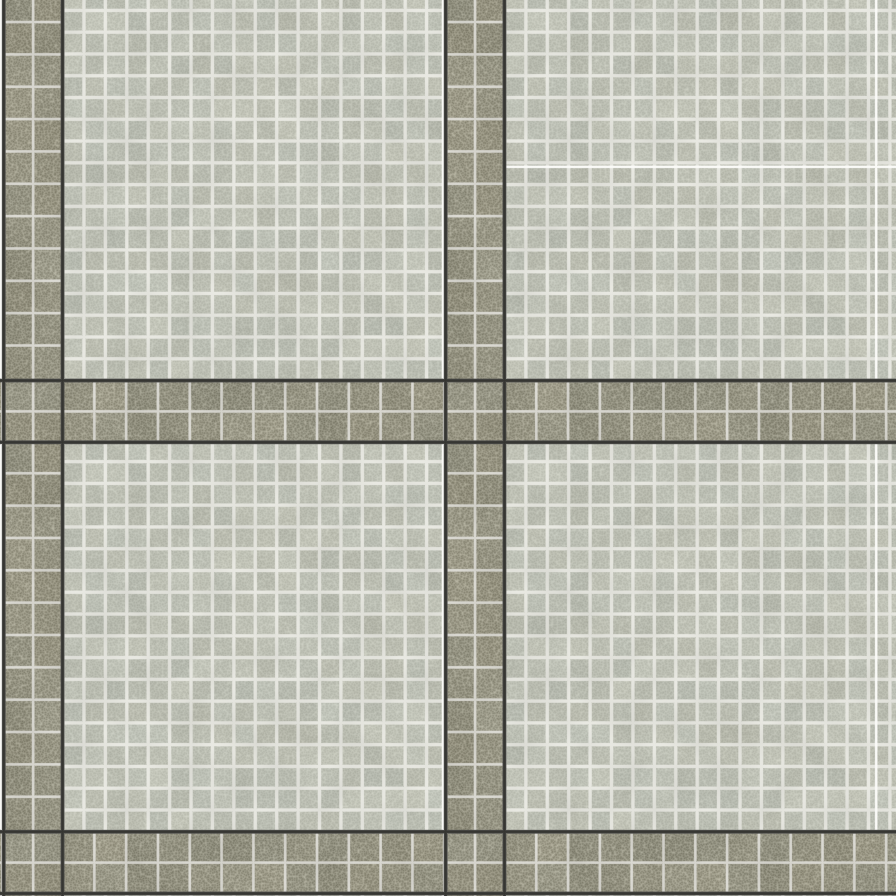
Write a Shadertoy shader that draws this pattern.

```glsl
// Layout, in fractions of the canvas
const vec2 ORIGIN = vec2(0.0042, 0.0028);
const vec2 PERIOD = vec2(0.4932, 0.5036);
const vec2 BAND = vec2(0.0656, 0.0689);
const vec2 LAST_CELL = vec2(1.0);
const vec2 PANEL_PITCH = vec2(0.0239, 0.0243);
const vec2 BAND_PITCH = vec2(0.0355, 0.0361);
const vec2 BAND_SHIFT = vec2(0.0, 0.003);
const vec2 SEAM = vec2(0.4805, 0.3074);
const float EDGE_INSET = 0.0030;

// Half widths of the lines
const float FRAME_HALF = 0.0021;
const float FRAME_CORE_HALF = 0.0012;
const float PANEL_GROUT_HALF = 0.0019;
const float BAND_GROUT_HALF = 0.0015;
const float SEAM_HALF = 0.0014;
const float SOFTNESS = 0.0009;

// Colours
const vec3 PANEL_TILE = vec3(0.735, 0.746, 0.700);
const vec3 PANEL_GROUT = vec3(0.895, 0.895, 0.870);
const vec3 BAND_TILE = vec3(0.595, 0.587, 0.518);
const vec3 BAND_GROUT = vec3(0.850, 0.845, 0.820);
const vec3 FRAME = vec3(0.29, 0.29, 0.28);
const vec3 FRAME_CORE = vec3(0.21, 0.21, 0.195);
const vec3 SEAM_WHITE = vec3(0.98, 0.98, 0.97);

// Wear
const float GRAIN_SCALE = 370.0;
const float PANEL_GRAIN = 0.08;
const float BAND_GRAIN = 0.16;
const float TILE_VARIATION = 0.045;
const float MOTTLE = 0.013;

vec2 hash22(vec2 p) {
    vec3 q = fract(p.xyx * vec3(0.1031, 0.1030, 0.0973));
    q += dot(q, q.yzx + 33.33);
    return fract((q.xx + q.yz) * q.zy);
}

// Cellular noise, roughly centred on zero
float grain(vec2 p) {
    vec2 base = floor(p);
    float nearest = 2.0;
    for (int y = -1; y <= 1; y++)
        for (int x = -1; x <= 1; x++) {
            vec2 site = base + vec2(x, y);
            nearest = min(nearest, distance(p, site + hash22(site)));
        }
    return nearest - 0.45;
}

// Antialiased coverage of a line from the distance to its centre
float line(float dist, float halfWidth) {
    float blur = max(SOFTNESS, 0.5 / iResolution.y);
    return 1.0 - smoothstep(halfWidth - blur, halfWidth + blur, dist);
}

float nearestOf(vec2 d) { return min(d.x, d.y); }

void mainImage(out vec4 fragColor, in vec2 fragCoord) {
    vec2 uv = fragCoord / iResolution.xy;

    // Repeating cell: a band on the left and bottom, then a panel
    vec2 cell = min(floor((uv - ORIGIN) / PERIOD), LAST_CELL);
    vec2 local = uv - ORIGIN - cell * PERIOD;
    vec2 inBand = step(local, BAND);
    float isBand = max(inBand.x, inBand.y);

    // Tile grid: two tiles across a band, small mosaic in a panel
    vec2 pitch = mix(mix(PANEL_PITCH, BAND_PITCH, isBand), BAND * 0.5, inBand);
    vec2 grid = (local - (BAND + BAND_SHIFT * isBand) * (1.0 - inBand)) / pitch;
    // The first band tile is stretched over the shift
    grid = max(grid, 0.5 * isBand * (1.0 - inBand));
    vec2 tile = floor(grid);
    float groutDist = nearestOf(abs(fract(grid + 0.5) - 0.5) * pitch);

    // Tile surface: shade per tile, broad mottling and fine grain
    vec2 shade = hash22(tile + 17.0 + 40.0 * inBand) - 0.5;
    float mottle = sin(local.x * 61.0 + 2.0 * sin(local.y * 37.0))
                 * sin(local.y * 53.0 + 1.5 * sin(local.x * 43.0));
    float speck = grain(uv * GRAIN_SCALE) + 0.4 * grain(uv * GRAIN_SCALE * 0.43 + 9.0);
    vec3 color = mix(PANEL_TILE, BAND_TILE, isBand);
    color += TILE_VARIATION * shade.x + MOTTLE * mottle;
    color += vec3(0.008, 0.0, -0.008) * shade.y;
    color += speck * mix(PANEL_GRAIN, BAND_GRAIN, isBand);

    // Grout
    vec3 grout = mix(PANEL_GROUT, BAND_GROUT, isBand) + 2.0 * MOTTLE * mottle;
    float groutHalf = mix(PANEL_GROUT_HALF, BAND_GROUT_HALF, isBand);
    color = mix(color, grout, 0.95 * line(groutDist, groutHalf));

    // Bright seams in the last column, bright right edge in the others
    float isPanel = 1.0 - isBand;
    float lastColumn = step(0.5, cell.x);
    float seamX = mix(PERIOD.x - EDGE_INSET, SEAM.x, lastColumn);
    float lastPanel = lastColumn * step(0.5, cell.y);
    vec2 seam = vec2(line(abs(local.x - seamX), SEAM_HALF),
                     line(abs(local.y - SEAM.y), SEAM_HALF) * lastPanel);
    color = mix(color, SEAM_WHITE, isPanel * max(seam.x, seam.y));

    // Dark frame on both sides of every band
    vec2 nextEdge = abs(local - PERIOD) + step(LAST_CELL, cell);
    vec2 frameDist = min(min(abs(local), abs(local - BAND)), nextEdge);
    float frame = nearestOf(frameDist);
    color = mix(color, FRAME, line(frame, FRAME_HALF));
    color = mix(color, FRAME_CORE, line(frame, FRAME_CORE_HALF));

    fragColor = vec4(clamp(color, 0.0, 1.0), 1.0);
}
```
